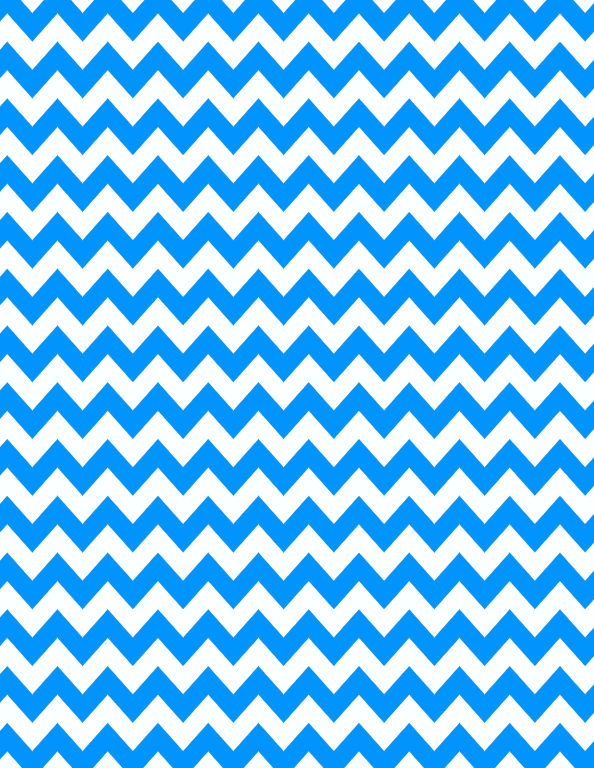
Reproduce this pattern procedurally as a Shadertoy shader.

```glsl
// Blue and white chevron stripes: a triangle wave shifts each column vertically,
// a second one repeats the bands, and the distance to the nearest band edge
// gives antialiased coverage. All lengths are fractions of the canvas height.

const vec3 BLUE  = vec3(0.00, 0.58, 0.99);
const vec3 WHITE = vec3(0.99, 1.00, 1.00);

const vec2  TILE      = vec2(0.06543, 0.07392); // zigzag width, band spacing
const vec2  FIRST_TIP = vec2(0.0094, 0.0543);   // top-left blue tip, from upper left
const float AMPLITUDE = 0.0367;                 // tip to valley height
const float BLUE_PART = 0.5;                    // blue share of the spacing
const float EDGE_DARK = 0.3;                    // faint rim where the colours meet

// Distance to the nearest integer, 0 to 0.5
float triangleWave(float t) {
    return abs(fract(t + 0.5) - 0.5);
}

// Signed distance to the blue chevrons, negative inside
float chevronDistance(vec2 p, vec2 tile, float amplitude, float bluePart) {
    float drop = 2.0 * amplitude * triangleWave(p.x / tile.x);
    float band = (p.y - drop) / tile.y;
    float vertical = (triangleWave(band - 0.5 * bluePart) - 0.5 * bluePart) * tile.y;
    float slope = 2.0 * amplitude / tile.x;
    return vertical / sqrt(1.0 + slope * slope);
}

// Blend two colours, slightly darker halfway between them
vec3 blendWithRim(vec3 a, vec3 b, float t, float rim) {
    return mix(a, b, t) * (1.0 - rim * t * (1.0 - t));
}

void mainImage(out vec4 fragColor, in vec2 fragCoord) {
    float pixel = 1.0 / iResolution.y;
    vec2 p = vec2(fragCoord.x, iResolution.y - fragCoord.y) * pixel;

    float d = chevronDistance(p - FIRST_TIP, TILE, AMPLITUDE, BLUE_PART);
    float whiteness = clamp(d / pixel + 0.5, 0.0, 1.0);

    fragColor = vec4(blendWithRim(BLUE, WHITE, whiteness, EDGE_DARK), 1.0);
}
```
